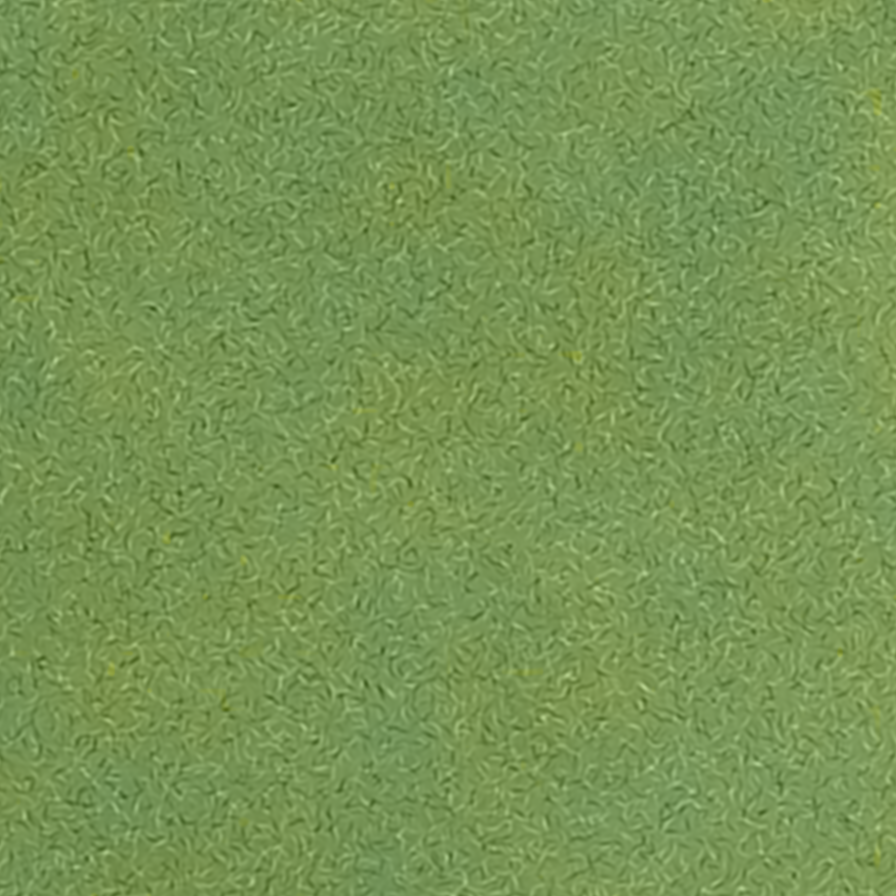
Give the GLSL for this texture, as a WebGL 2 fragment shader.

```glsl
#version 300 es
precision highp float;
// Close-cropped turf: a soft green field covered in short, bent blades.
// Each blade is a small rippled kernel scattered on a jittered grid; their sum
// gives the light and dark streaks, over broad patches of drier and cooler green.

uniform vec2 u_resolution;
out vec4 fragColor;

const float TAU = 6.2831853;
const vec3  TURF_GREEN = vec3(0.470, 0.581, 0.331);
const vec3  DRY_TINT   = vec3(0.022, 0.004, -0.022);
const vec3  SPECK_TINT = vec3(0.055, 0.035, -0.075);

const float BLADE_CELLS    = 70.0;  // grid cells across the canvas
const int   BLADES_PER_CELL = 3;
const float BLADE_RIPPLE   = 1.1;   // light-dark cycles per cell
const float BLADE_WIDTH    = 0.30;  // spread across, in cells
const float BLADE_LENGTH   = 0.52;  // spread along, in cells
const float BLADE_BEND     = 0.45;
const float BLADE_CONTRAST = 0.108;

const float GRAIN_SCALE    = 150.0;
const float GRAIN_CONTRAST = 0.040;
const float PATCH_SCALE    = 5.0;
const float PATCH_CONTRAST = 0.035;
const float TINT_SCALE     = 9.0;
const float SPECK_SCALE    = 48.0;
const vec2  LIGHT_SLOPE    = vec2(0.030, 0.008);

float hash(vec2 p) {
    return fract(sin(dot(p, vec2(127.1, 311.7))) * 43758.5453);
}

float valueNoise(vec2 p) {
    vec2 cell = floor(p), f = fract(p);
    f = f * f * (3.0 - 2.0 * f);
    float low  = mix(hash(cell), hash(cell + vec2(1.0, 0.0)), f.x);
    float high = mix(hash(cell + vec2(0.0, 1.0)), hash(cell + vec2(1.0)), f.x);
    return mix(low, high, f.y);
}

// Two octaves, centred on zero.
float patches(vec2 p) {
    return 0.65 * valueNoise(p) + 0.35 * valueNoise(p * 2.3 + 17.0) - 0.5;
}

// One bent streak with dark flanks, fading to nothing one cell away.
float blade(vec2 offset, float angle, float bend) {
    float c = cos(angle), s = sin(angle);
    float along = c * offset.x + s * offset.y;
    float across = c * offset.y - s * offset.x + bend * along * along;
    float fade = max(1.0 - dot(offset, offset), 0.0);
    vec2 spread = vec2(along / BLADE_LENGTH, across / BLADE_WIDTH);
    return cos(TAU * BLADE_RIPPLE * across) * exp(-0.5 * dot(spread, spread)) * fade * fade;
}

// Sum of all blades reaching this point, both lit and shaded ones.
float bladeField(vec2 p) {
    vec2 cell = floor(p);
    float total = 0.0;
    for (int y = -1; y <= 1; y++) {
        for (int x = -1; x <= 1; x++) {
            vec2 id = cell + vec2(x, y);
            for (int i = 0; i < BLADES_PER_CELL; i++) {
                vec2 key = id + float(i) * vec2(83.3, 47.9);
                vec2 root = id + vec2(hash(key), hash(key + 11.3));
                float angle = TAU * hash(key + 23.7);
                float bend = BLADE_BEND * (2.0 * hash(key + 37.1) - 1.0);
                float weight = 2.0 * hash(key + 53.9) - 1.0;
                total += weight * blade(p - root, angle, bend);
            }
        }
    }
    return total;
}

void main() {
    vec2 uv = gl_FragCoord.xy / min(u_resolution.x, u_resolution.y);

    // Brightness: blades, fine grain, broad patches and a gentle slope of light
    float shade = BLADE_CONTRAST * bladeField(uv * BLADE_CELLS);
    shade += GRAIN_CONTRAST * (valueNoise(uv * GRAIN_SCALE) - 0.5);
    shade += PATCH_CONTRAST * patches(uv * PATCH_SCALE + 5.0);
    shade += dot(LIGHT_SLOPE, uv - 0.5);

    // Hue: drier and cooler areas, with rare yellow specks
    float dryness = 2.0 * patches(uv * TINT_SCALE + 31.0);
    float speck = smoothstep(0.88, 0.99, valueNoise(uv * SPECK_SCALE + 71.0));
    speck *= smoothstep(0.0, 0.3, dryness);

    vec3 color = TURF_GREEN + shade + DRY_TINT * dryness + SPECK_TINT * speck;
    fragColor = vec4(clamp(color, 0.0, 1.0), 1.0);
}
```
